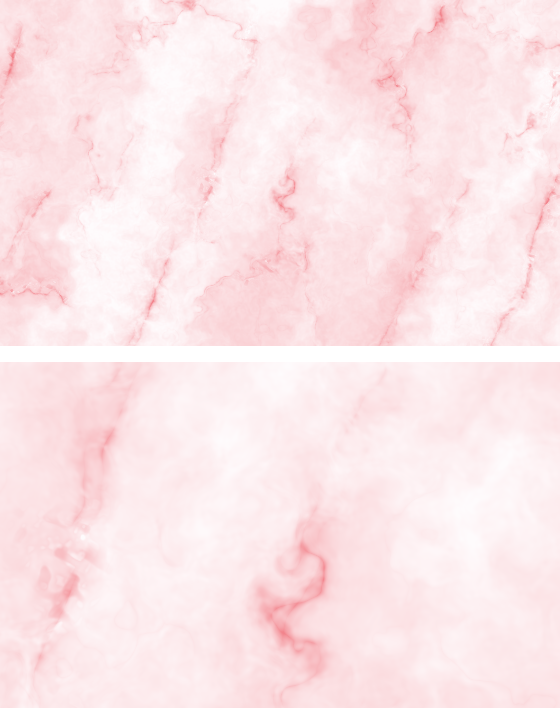
Top, the full canvas; bottom, a detail of the centre.
A WebGL 2 fragment shader for this texture:

```glsl
#version 300 es
precision highp float;

uniform vec2 u_resolution;
out vec4 fragColor;

#define MILK vec3(0.998, 0.985, 0.99)
#define ROSE vec3(0.97, 0.725, 0.745)
#define VEIN_COLUMNS 6
#define VEIN_ROWS 4
#define CORE_WIDTH 0.005
#define HALO_WIDTH 0.034
#define CORE_STRENGTH 0.8
#define HALO_STRENGTH 0.36
#define CLOUD_LEVEL 0.165
#define CLOUD_CONTRAST 1.55
#define GRAIN 0.11

float hash(vec2 p) {
    vec3 q = fract(p.xyx * 0.1031);
    q += dot(q, q.yzx + 33.33);
    return fract((q.x + q.y) * q.z);
}

float noise(vec2 p) {
    vec2 cell = floor(p), f = fract(p);
    f = f * f * (3.0 - 2.0 * f);
    return mix(mix(hash(cell), hash(cell + vec2(1, 0)), f.x),
               mix(hash(cell + vec2(0, 1)), hash(cell + vec2(1, 1)), f.x), f.y);
}

float fbm(vec2 p) {
    float sum = 0.0, amp = 0.5;
    for (int i = 0; i < 5; i++) {
        sum += amp * noise(p);
        p = mat2(0.8, 0.6, -0.6, 0.8) * p * 2.03 + 17.3;
        amp *= 0.5;
    }
    return sum / 0.97;
}

// Steep right-leaning veins lead; others lean left or cross at a slant.
float veinAngle(float kind, float jitter) {
    float angle = kind < 0.42 ? 1.18 : kind < 0.68 ? 1.8 : kind < 0.82 ? 0.6 : -0.6;
    return angle + 0.3 * (jitter - 0.5);
}

// Returns core darkness in x and the soft surrounding stain in y.
vec2 vein(vec2 p, vec2 warp, vec2 centre, float id) {
    float kind = hash(vec2(id, 3.7));
    float angle = veinAngle(kind, hash(vec2(id, 8.1)));
    float halfLength = mix(0.13, 0.38, hash(vec2(id, 5.3)));
    float wander = kind < 0.42 ? 0.04 : 0.17;
    vec2 dir = vec2(cos(angle), sin(angle));
    vec2 rel = p + warp * wander - centre;
    float along = dot(rel, dir);
    float across = dot(rel, vec2(-dir.y, dir.x));

    float taper = 1.0 - smoothstep(0.4, 1.0, abs(along) / halfLength);
    float patches = smoothstep(0.2, 0.75, noise(vec2(along * 13.0, id * 7.0)));
    float side = (hash(vec2(id, 1.9)) - 0.5) * across;
    float spread = HALO_WIDTH * (side > 0.0 ? 1.3 : 0.4);
    float core = exp(-abs(across) / CORE_WIDTH) * (0.2 + 0.8 * patches);
    float twin = exp(-abs(across - 0.018) / CORE_WIDTH) * (1.0 - patches) * 0.6;
    float halo = exp(-abs(across) / spread) * (0.4 + 0.6 * patches);
    float strength = mix(0.5, 1.15, hash(vec2(id, 14.3)));
    return vec2(core + twin, halo) * taper * strength;
}

void main() {
    vec2 p = gl_FragCoord.xy / u_resolution.y;
    float aspect = u_resolution.x / u_resolution.y;
    vec2 warp = vec2(fbm(p * 6.0), fbm(p * 6.0 + 41.0)) - 0.5;
    warp += 0.3 * (vec2(noise(p * 38.0), noise(p * 38.0 + 9.0)) - 0.5);

    // Clouds, drawn out along the steep direction
    vec2 slanted = mat2(0.94, 0.34, -0.34, 0.94) * p;
    float cloud = fbm(slanted * vec2(4.8, 2.3) + warp * 0.8 + 5.0);
    float tone = CLOUD_LEVEL + CLOUD_CONTRAST * (cloud - 0.5);
    tone = 0.5 * (tone + sqrt(tone * tone + 0.015));

    // Scattered veins on a jittered grid
    vec2 veins = vec2(0.0);
    for (int i = 0; i < VEIN_COLUMNS * VEIN_ROWS; i++) {
        float id = float(i) + 1.0;
        vec2 cell = vec2(i % VEIN_COLUMNS, i / VEIN_COLUMNS);
        vec2 jitter = vec2(hash(vec2(id, 11.0)), hash(vec2(id, 23.0)));
        vec2 centre = (cell + jitter) / vec2(VEIN_COLUMNS, VEIN_ROWS);
        veins += vein(p, warp, centre * vec2(aspect, 1.0), id);
    }

    // Faint hairlines wandering through the clouds
    float crease = abs(fbm(slanted * vec2(5.0, 2.6) + warp + 60.0) - 0.5);
    float hairline = exp(-crease * 60.0) * smoothstep(0.4, 0.7, noise(p * 4.0 + 30.0));

    // Mottled stain, broken cores and crystalline flecks
    float mottle = fbm(p * 26.0 + warp * 3.0);
    vec2 gritty = mat2(0.85, 0.53, -0.53, 0.85) * p + warp * 0.03;
    float fine = 0.5 * (noise(gritty * 95.0) + noise(gritty * 190.0 + 13.0));
    float stain = min(veins.y, 1.4);
    tone += HALO_STRENGTH * stain * (0.1 + 1.8 * mottle);
    tone += CORE_STRENGTH * veins.x * smoothstep(0.25, 0.65, mottle) * (0.3 + 1.2 * fine);
    tone += 0.12 * hairline;
    float fleckZone = stain * smoothstep(0.5, 0.75, noise(p * 8.0 + 70.0));
    tone -= 0.5 * fleckZone * smoothstep(0.58, 0.8, fine);
    tone += 0.6 * fleckZone * smoothstep(0.62, 0.85, noise(gritty * 80.0 + 50.0));
    tone += (GRAIN + 0.3 * stain) * (fine - 0.5) + 0.16 * (mottle - 0.5);

    fragColor = vec4(mix(MILK, ROSE, clamp(tone, 0.0, 1.8)), 1.0);
}
```
